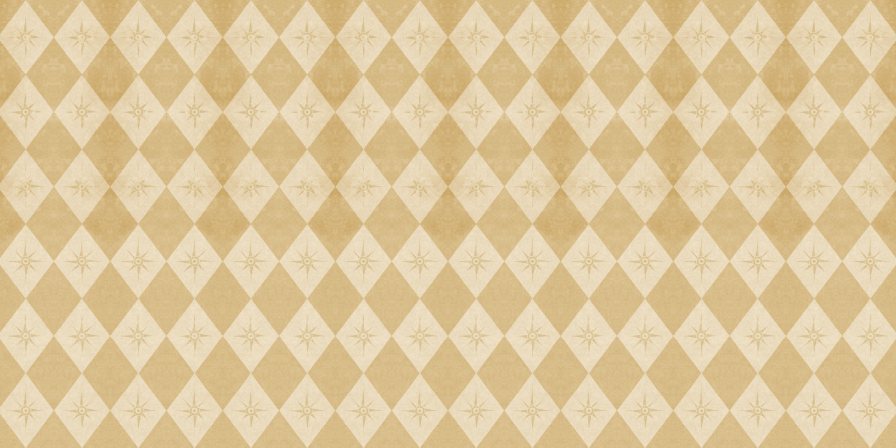
Write a WebGL 1 fragment shader that draws this pattern.

```glsl
precision highp float;
// Aged harlequin paper: cream diamonds on tan, each stamped with a compass star.
// Diamonds and stars are distance functions in a repeated cell; stains, wear and
// grain are value noise on coordinates mirrored across every pair of columns.

uniform vec2 u_resolution;

#define ROWS 6.0
#define CELL vec2(0.1257, 0.16667)
#define FIRST_CENTER_X 0.0573
#define TAN_COLOR vec3(0.848, 0.745, 0.545)
#define CREAM_COLOR vec3(0.922, 0.864, 0.752)
#define STAR_COLOR vec3(0.850, 0.755, 0.555)
#define STAIN_COLOR vec3(0.790, 0.650, 0.395)
#define STAIN_END_ROW 2.85
#define RING_RADIUS 0.0088
#define RAY_LENGTH vec2(0.0375, 0.0425)
#define DIAGONAL_LENGTH 0.0300
#define GRAIN 0.035

float hash(vec2 p) {
  vec3 q = fract(p.xyx * 0.1031);
  q += dot(q, q.yzx + 33.33);
  return fract((q.x + q.y) * q.z);
}

float noise(vec2 p) {
  vec2 i = floor(p);
  vec2 f = fract(p);
  f = f * f * (3.0 - 2.0 * f);
  float low = mix(hash(i), hash(i + vec2(1.0, 0.0)), f.x);
  float high = mix(hash(i + vec2(0.0, 1.0)), hash(i + vec2(1.0, 1.0)), f.x);
  return mix(low, high, f.y);
}

float fbm(vec2 p) {
  float sum = 0.0;
  float amplitude = 0.533;
  for (int i = 0; i < 4; i++) {
    sum += amplitude * noise(p);
    p = p * 2.03 + 17.3;
    amplitude *= 0.5;
  }
  return sum;
}

float fill(float dist, float pixel) {
  return 1.0 - smoothstep(-0.7 * pixel, 0.7 * pixel, dist);
}

float diamondDistance(vec2 p, vec2 halfSize) {
  vec2 a = abs(p) / halfSize;
  return (a.x + a.y - 1.0) * halfSize.x * halfSize.y / length(halfSize);
}

// Tapered ray along +x, heavier on one flank like a shaded compass point.
float rayDistance(vec2 p, float len, float width) {
  float taper = width * (1.0 - p.x / len);
  float flank = p.y > 0.0 ? p.y - taper : -p.y - 0.45 * taper;
  return max(flank, -p.x);
}

float starDistance(vec2 p) {
  float rays = 1.0;
  for (int k = 0; k < 8; k++) {
    float angle = float(k) * 0.785398;
    vec2 dir = vec2(cos(angle), sin(angle));
    vec2 q = vec2(dot(p, dir), dot(p, vec2(-dir.y, dir.x)));
    float diagonal = mod(float(k), 2.0);
    float len = mix(dot(abs(dir), RAY_LENGTH), DIAGONAL_LENGTH, diagonal);
    rays = min(rays, rayDistance(q, len, mix(0.0068, 0.0058, diagonal)));
  }
  float r = length(p);
  rays = max(rays, RING_RADIUS + 0.0030 - r);
  float ring = abs(r - RING_RADIUS) - 0.0018;
  return min(min(rays, ring), r - 0.0030);
}

void main() {
  float pixel = 1.0 / u_resolution.y;
  vec2 p = gl_FragCoord.xy * pixel;
  float column = (p.x - FIRST_CENTER_X) / CELL.x;
  float row = (1.0 - p.y) * ROWS;
  vec2 local = vec2(fract(column + 0.5) - 0.5, 0.5 - fract(row)) * CELL;

  // Mirrored texture space: 0 on a stained seam, 1 on the clean seam.
  float seam = abs(mod(column - 0.5, 2.0) - 1.0);
  vec2 paper = vec2(seam * CELL.x, 1.0 - p.y);
  float blotch = fbm(paper * 24.0 + 5.0);
  float mottle = fbm(paper * 75.0 + 41.0);
  float grain = noise(paper * 300.0) - 0.5;

  // Water stains: strong in the upper rows, faint below the tide line.
  float tide = STAIN_END_ROW + 0.7 * (blotch - 0.5) + 0.25 * (1.0 - seam);
  float aged = 1.0 - smoothstep(tide - 0.15, tide + 0.25, row);
  float spread = exp(-4.0 * seam * seam);
  float stain = mix(0.18, 1.0, aged) * (0.22 + 0.75 * spread);
  stain *= smoothstep(0.22, 0.68, 0.65 * blotch + 0.35 * mottle);
  float rim = exp(-30.0 * (row - tide) * (row - tide));
  stain = clamp(stain + 0.16 * rim * mottle, 0.0, 1.0);

  // Diamonds with slightly rough printed edges.
  float edge = diamondDistance(local, 0.5 * CELL) + 0.0016 * (mottle - 0.5);
  float cream = fill(edge, pixel);
  vec3 color = mix(TAN_COLOR, CREAM_COLOR, cream);

  // Worn stamp ink, with more loss where the paper is aged.
  float loss = smoothstep(0.48, 0.72, mottle) * mix(0.30, 0.75, aged);
  float ink = fill(starDistance(local) + 0.0012 * (mottle - 0.5), pixel);
  color = mix(color, STAR_COLOR, ink * (1.0 - loss) * 0.92);

  color = mix(color, STAIN_COLOR, stain * mix(0.85, 0.36, cream));
  float scuff = aged * smoothstep(0.56, 0.76, mottle);
  color = mix(color, CREAM_COLOR, scuff * mix(0.22, 0.50, cream));
  color += GRAIN * (grain + 1.2 * (mottle - 0.5)) * vec3(0.8, 1.0, 1.3);
  gl_FragColor = vec4(clamp(color, 0.0, 1.0), 1.0);
}
```
